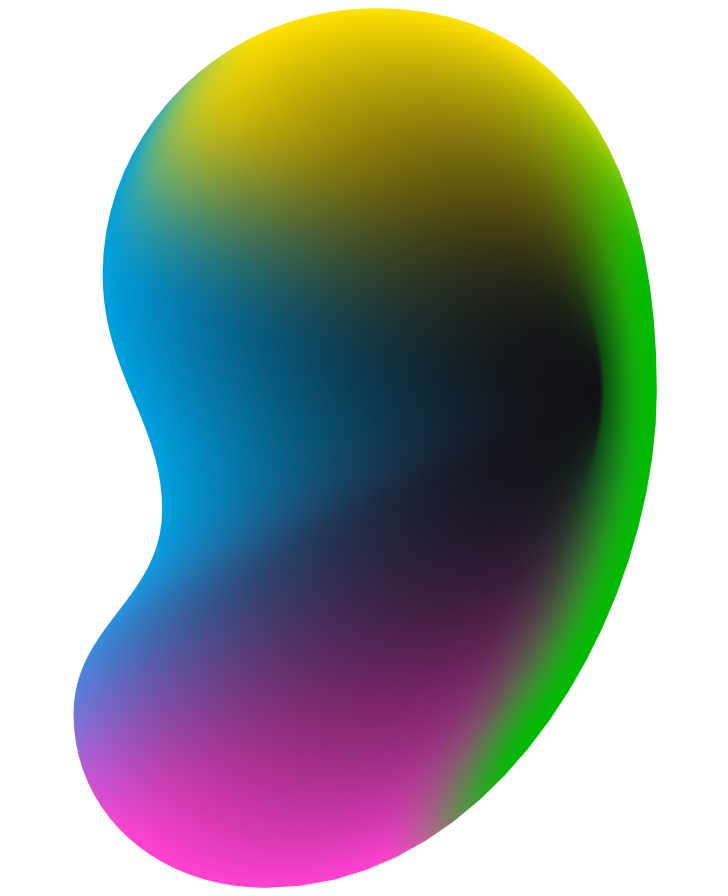
This background is drawn by a Shadertoy shader. Its source:

```glsl
// Layout grid: 768 units tall, y pointing down
const float GRID = 768.0;
const int CURVES = 6;
const int STEPS = 20;

const vec3 YELLOW  = vec3(1.00, 0.89, 0.00);
const vec3 BLUE    = vec3(0.00, 0.63, 0.88);
const vec3 MAGENTA = vec3(1.00, 0.26, 0.82);
const vec3 GREEN   = vec3(0.00, 0.73, 0.00);
const vec3 DARK    = vec3(0.065, 0.06, 0.08);

// Outline: anchors at the extremes, with their outgoing and incoming handles
const vec2 ANCHOR[CURVES] = vec2[](
    vec2(322, 7), vec2(563, 335), vec2(228, 761),
    vec2(63, 612), vec2(139, 437), vec2(88, 235));
const vec2 LEAVE[CURVES] = vec2[](
    vec2(150, 0), vec2(0, 187), vec2(-95, 0),
    vec2(0, -76), vec2(0, -75), vec2(0, -123));
const vec2 ARRIVE[CURVES] = vec2[](
    vec2(-130, 0), vec2(0, -216), vec2(200, 0),
    vec2(0, 84), vec2(0, 76), vec2(0, 85));

float cross2(vec2 a, vec2 b) { return a.x * b.y - a.y * b.x; }

float bell(float x) { return exp(-x * x); }

// Linear ramp from 0 at start to 1 at end, eased; start may exceed end
float ease(float start, float end, float x) {
    float t = clamp((x - start) / (end - start), 0.0, 1.0);
    return t * t * (3.0 - 2.0 * t);
}

vec2 bezier(vec2 a, vec2 b, vec2 c, vec2 d, float t) {
    float s = 1.0 - t;
    return s * s * s * a + 3.0 * s * s * t * b + 3.0 * s * t * t * c + t * t * t * d;
}

float segmentDistance(vec2 p, vec2 a, vec2 b) {
    vec2 e = b - a;
    return length(p - a - e * clamp(dot(p - a, e) / dot(e, e), 0.0, 1.0));
}

// Distance along a ray to a segment, or the fallback when it misses
float rayHit(vec2 origin, vec2 dir, vec2 a, vec2 b, float fallback) {
    vec2 e = b - a;
    float den = cross2(dir, e);
    if (abs(den) < 1e-5) return fallback;
    float along = cross2(a - origin, dir) / den;
    float hit = cross2(a - origin, e) / den;
    return along > -0.001 && along < 1.001 && hit > 0.0 ? hit : fallback;
}

// x: distance to the outline, y: reach of the ray from the core
vec2 traceOutline(vec2 p, vec2 core, vec2 dir) {
    vec2 result = vec2(1e4, 1.0);
    for (int i = 0; i < CURVES; i++) {
        int j = (i + 1) % CURVES;
        vec2 a = ANCHOR[i];
        for (int k = 1; k <= STEPS; k++) {
            vec2 b = bezier(ANCHOR[i], ANCHOR[i] + LEAVE[i], ANCHOR[j] + ARRIVE[j],
                            ANCHOR[j], float(k) / float(STEPS));
            result.x = min(result.x, segmentDistance(p, a, b));
            result.y = rayHit(core, dir, a, b, result.y);
            a = b;
        }
    }
    return result;
}

// Blended hue of the broad inner gradient
vec3 innerHue(vec2 p, float edge) {
    float magenta = ease(400.0, 690.0, p.y + 0.55 * (p.x - 200.0));
    float yellow = ease(290.0, 80.0, p.y - 0.4 * (p.x - 200.0));
    yellow *= 1.0 - exp(-edge / 25.0) * ease(230.0, 90.0, p.x);
    return mix(mix(BLUE, MAGENTA, magenta), YELLOW, yellow);
}

// Green rim on the right, cut by a crease that softens away from its middle
float rimWeight(vec2 p, float edge) {
    float dy = p.y - 335.0;
    float crease = 516.0 - dy * dy / 450.0;
    float cut = ease(crease - 3.0, crease + 3.0, p.x);
    float span = ease(320.0, 450.0, p.x) * ease(30.0, 260.0, p.y);
    return bell(edge / 45.0) * span * mix(1.0, cut, bell(dy / 70.0));
}

void mainImage(out vec4 fragColor, in vec2 fragCoord) {
    float unit = GRID / iResolution.y;
    vec2 p = vec2((fragCoord.x - 0.5 * iResolution.x) * unit + 312.0,
                  GRID - fragCoord.y * unit);

    // Darkness spreads from the core out to the outline
    vec2 core = vec2(512.0, 335.0);
    vec2 offset = p - core + 0.001;
    float radius = length(offset);
    vec2 outline = traceOutline(p, core, offset / radius);
    float edge = outline.x;
    float glow = pow(min(radius / outline.y, 1.0), 1.75);

    vec3 color = mix(DARK, innerHue(p, edge), glow);
    color = mix(color, GREEN, rimWeight(p, edge));

    // Smooth cutout on white
    float inside = radius < outline.y ? edge : -edge;
    float cover = clamp(0.5 + inside / unit, 0.0, 1.0);
    fragColor = vec4(mix(vec3(1.0), color, cover), 1.0);
}
```
